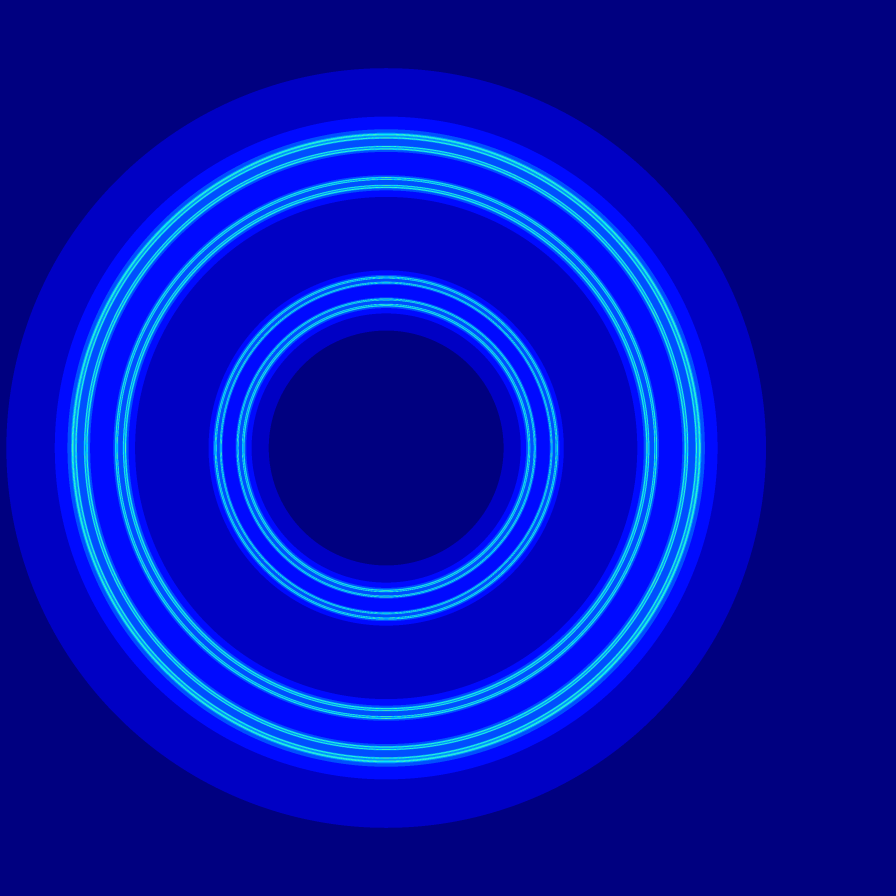
Write a Shadertoy shader that draws this background.

```glsl
// Concentric glowing blue rings: a radial Cantor set coloured by escape depth.

const vec2  CENTER      = vec2(0.431, 0.5); // ring centre, canvas units
const float MID_RADIUS  = 0.2357;           // radius about which rings mirror
const float HALF_WIDTH  = 0.587;            // log-radius half width of the disc
const float FOLD_SCALE  = 4.6;              // stretch of each fold
const float FOLD_OFFSET = 0.5436;           // root of the fold's zero
const float DEPTH_STEP  = 0.27;             // colour ramp advance per level
const int   MAX_DEPTH   = 7;
const int   SAMPLES     = 3;                // smoothing samples per axis

// Counts how many folds keep the log-radius inside the band.
float escapeDepth(float radius) {
    float s = log(max(radius, 1e-5) / MID_RADIUS);
    float depth = 0.0;
    for (int i = 0; i < MAX_DEPTH; i++) {
        if (abs(s) > HALF_WIDTH) break;
        depth += 1.0;
        s = FOLD_SCALE * (sqrt(abs(s)) - FOLD_OFFSET);
    }
    return depth;
}

// Ramp from navy through blue and cyan towards green.
vec3 depthColor(float depth) {
    return clamp(1.5 - abs(depth * DEPTH_STEP - vec3(3.0, 2.0, 1.0)), 0.0, 1.0);
}

void mainImage(out vec4 fragColor, in vec2 fragCoord) {
    float canvas = min(iResolution.x, iResolution.y);
    vec2 origin = 0.5 * (iResolution.xy - canvas);
    vec3 color = vec3(0.0);

    // Average a grid of samples to smooth the thin rings.
    for (int y = 0; y < SAMPLES; y++) {
        for (int x = 0; x < SAMPLES; x++) {
            vec2 jitter = (vec2(x, y) + 0.5) / float(SAMPLES) - 0.5;
            vec2 p = (fragCoord + jitter - origin) / canvas - CENTER;
            color += depthColor(escapeDepth(length(p)));
        }
    }
    fragColor = vec4(color / float(SAMPLES * SAMPLES), 1.0);
}
```
